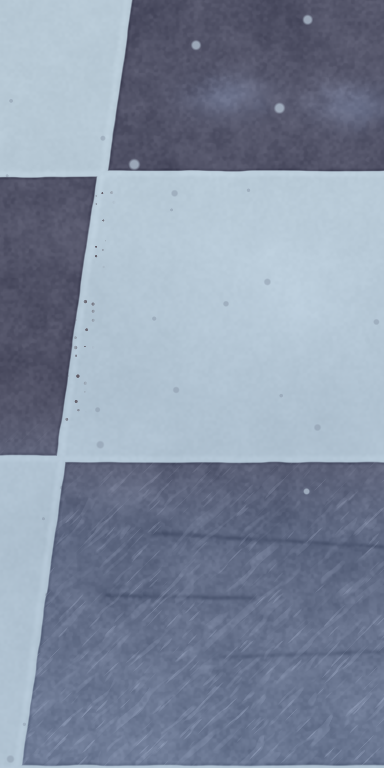
Give the GLSL for this pattern, as a WebGL 2 fragment shader.

```glsl
#version 300 es
precision highp float;
uniform vec2 u_resolution;
out vec4 fragColor;

float hash(vec2 p) {
  p = fract(p * vec2(0.1031, 0.1137));
  p += dot(p, p.yx + 33.33);
  return fract((p.x + p.y) * p.x * 17.0 + p.y * 31.0);
}

// Smooth cellular noise: blended random value per cell
float mottle(vec2 p) {
  vec2 cell = floor(p);
  float sum = 0.0, weight = 0.0;
  for (int j = -1; j <= 1; j++)
    for (int i = -1; i <= 1; i++) {
      vec2 c = cell + vec2(i, j);
      vec2 d = c + 0.2 + 0.6 * vec2(hash(c), hash(c + 57.0)) - p;
      float w = exp(-5.0 * dot(d, d));
      sum += w * hash(c + 113.0);
      weight += w;
    }
  return sum / weight;
}

float layers(vec2 p) {
  return 0.5 * mottle(p) + 0.3 * mottle(p * 2.3 + 11.0) + 0.2 * mottle(p * 5.1 + 23.0);
}

// One small spot in a random share of the grid cells
float specks(vec2 p, float share) {
  vec2 cell = floor(p);
  vec2 center = 0.3 + 0.4 * vec2(hash(cell + 7.0), hash(cell + 19.0));
  float radius = 0.1 + 0.16 * hash(cell + 31.0);
  float spot = 1.0 - smoothstep(radius * 0.5, radius, length(fract(p) - center));
  return spot * step(1.0 - share, hash(cell + 43.0));
}

float segment(vec2 p, vec2 a, vec2 b) {
  vec2 ab = b - a;
  return length(p - a - ab * clamp(dot(p - a, ab) / dot(ab, ab), 0.0, 1.0));
}

float blob(vec2 p, vec2 center, vec2 size) {
  vec2 d = (p - center) / size;
  return exp(-dot(d, d));
}

void main() {
  // Height-based units, measured down from the top edge
  vec2 p = vec2(gl_FragCoord.x, u_resolution.y - gl_FragCoord.y) / u_resolution.y;
  float aa = 1.0 / u_resolution.y;

  // Sheared floor grid whose rows grow toward the bottom
  vec2 wobble = 0.0016 * (vec2(mottle(p * 45.0), mottle(p * 38.0 + 9.0)) - 0.5);
  vec2 q = p + wobble;
  float seam = 0.1325 - 0.1447 * (q.y - 0.23);
  float row = (sqrt(0.1257 + 0.066 * (q.y - 0.227)) - 0.3545) / 0.033;
  vec2 grid = vec2((q.x - seam) / 0.6, row);
  vec2 tile = floor(grid);
  vec2 edge = (0.5 - abs(fract(grid) - 0.5)) * vec2(0.6, 0.385);
  float inside = min(edge.x - 0.0068, edge.y - 0.0045);
  float isDark = mod(tile.x + tile.y, 2.0);
  float dark = isDark * smoothstep(-aa, aa, inside);

  float broad = layers(p * 9.0) - 0.5;
  float fine = layers(p * 48.0) - 0.5;
  float grain = mottle(p * 210.0) - 0.5;

  // Pale tiles
  vec3 pale = mix(vec3(0.72, 0.79, 0.84), vec3(0.685, 0.757, 0.817), smoothstep(0.1, 0.6, p.y));
  pale += 0.03 * blob(p, vec2(0.36, 0.37), vec2(0.16, 0.13));
  pale += 0.03 * broad + 0.018 * fine + 0.015 * grain;
  pale = mix(pale, vec3(0.52, 0.57, 0.64), 0.45 * specks(p * 42.0, 0.04));

  // Dark tiles: purple far away, bluer and brighter up close
  vec3 slate = mix(vec3(0.32, 0.325, 0.405), vec3(0.385, 0.425, 0.525), smoothstep(0.5, 0.72, p.y));
  slate += vec3(0.035, 0.045, 0.05) * smoothstep(0.7, 1.0, p.y);
  slate += 0.09 * broad + 0.07 * fine + 0.045 * grain;

  // Soft reflections on the far tile
  for (int i = 0; i < 2; i++) {
    vec2 center = vec2(0.295 + 0.165 * float(i), 0.125 + 0.012 * float(i));
    slate += vec3(0.1, 0.12, 0.14) * blob(p + 0.02 * fine, center, vec2(0.05, 0.025));
  }

  // Diagonal scuffs, strongest on the near tile
  vec2 slant = vec2(p.x - p.y, p.x + p.y);
  float scuff = smoothstep(0.66, 0.95, mottle(slant * vec2(22.0, 120.0) + 3.0 * broad));
  slate += 0.05 * scuff * smoothstep(0.55, 0.7, p.y);
  float scratch = smoothstep(0.8, 0.98, mottle(slant * vec2(30.0, 260.0) + 71.0));
  slate += 0.07 * scratch * smoothstep(0.5, 0.7, p.y);

  // Long dark drag marks
  for (int i = 0; i < 3; i++) {
    float f = float(i), odd = mod(f, 2.0);
    vec2 start = vec2(0.2 - 0.1 * odd + 0.04 * f, 0.694 + 0.081 * f);
    float d = segment(q, start, start + vec2(0.3 - 0.11 * odd, 0.018 - 0.014 * f));
    slate -= 0.085 * exp(-d * d / 0.00001) * (0.65 + fine) + 0.02 * exp(-d * d / 0.0003);
  }
  slate = mix(slate, vec3(0.7, 0.76, 0.82), 0.75 * specks(p * 26.0 + 5.0, 0.025));

  // Shaded rim of the dark tiles, pale lip along the joints
  slate -= 0.06 * (1.0 - smoothstep(0.0, 0.005, inside));
  pale += 0.025 * (1.0 - smoothstep(0.0, 0.007, min(edge.x, edge.y)));

  // Brown chips beside the slanted seam
  float nearSeam = exp(-pow((q.x - seam - 0.006) / 0.009, 2.0)) * step(0.23, p.y) * step(p.y, 0.56);
  pale = mix(pale, vec3(0.38, 0.36, 0.4), nearSeam * specks(p * 85.0 + 2.0, 0.4));

  fragColor = vec4(clamp(mix(pale, slate, dark), 0.0, 1.0), 1.0);
}
```
